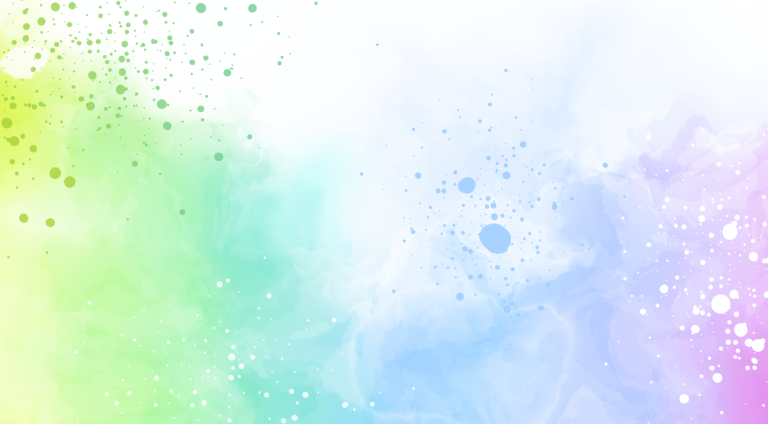
This background is drawn by a WebGL 2 fragment shader. Its source:

```glsl
#version 300 es
precision highp float;
// Rainbow watercolour wash on white paper with torn edges and paint spatter.
uniform vec2 u_resolution;
out vec4 fragColor;

vec2 hash2(vec2 p) {
  vec3 h = fract(p.xyx * vec3(0.1031, 0.103, 0.0973));
  h += dot(h, h.yzx + 33.33);
  return fract((h.xx + h.yz) * h.zy);
}

float noise(vec2 p) {
  vec2 i = floor(p), f = fract(p);
  f = f * f * (3.0 - 2.0 * f);
  vec2 e = vec2(0, 1);
  return mix(mix(hash2(i).x, hash2(i + e.yx).x, f.x),
             mix(hash2(i + e).x, hash2(i + 1.0).x, f.x), f.y);
}

float fbm(vec2 p) {
  float sum = 0.0, amp = 0.5;
  for (int i = 0; i < 5; i++) {
    sum += amp * noise(p);
    p = mat2(1.6, 1.2, -1.2, 1.6) * p + 17.3;
    amp *= 0.5;
  }
  return sum;
}

// Soft elliptical patch
float patchAt(vec2 p, vec2 centre, vec2 radius) {
  vec2 d = (p - centre) / radius;
  return exp(-dot(d, d));
}

// Round blot with a smooth edge
float blot(vec2 p, vec2 centre, float radius) {
  float aa = 0.8 / u_resolution.y;
  return smoothstep(aa, -aa, length(p - centre) - radius);
}

// Random droplets, most frequent near a centre
float drops(vec2 p, float scale, vec2 centre, vec2 spread) {
  vec2 cell = floor(p * scale);
  vec2 r = hash2(cell + scale + 9.0);
  float size = 0.06 + 0.25 * r.x * r.x * r.x;
  vec2 spot = cell + mix(vec2(size + 0.05), vec2(0.95 - size), hash2(cell + scale));
  return step(r.y, 0.8 * patchAt(spot / scale, centre, spread)) * blot(p, spot / scale, size / scale);
}

// Pigment hue from left to right
vec3 pigment(float x) {
  vec3 c = mix(vec3(0.89, 0.99, 0.47), vec3(0.74, 0.98, 0.58), smoothstep(0.0, 0.24, x));
  c = mix(c, vec3(0.64, 0.96, 0.70), smoothstep(0.2, 0.46, x));
  c = mix(c, vec3(0.52, 0.90, 0.84), smoothstep(0.42, 0.66, x));
  c = mix(c, vec3(0.53, 0.86, 0.95), smoothstep(0.62, 0.8, x));
  c = mix(c, vec3(0.62, 0.83, 1.0), smoothstep(0.76, 0.95, x));
  c = mix(c, vec3(0.70, 0.79, 1.0), smoothstep(1.1, 1.45, x));
  c = mix(c, vec3(0.79, 0.73, 1.0), smoothstep(1.42, 1.68, x));
  return mix(c, vec3(0.88, 0.68, 0.98), smoothstep(1.62, 1.82, x));
}

void main() {
  vec2 p = gl_FragCoord.xy / u_resolution.y;
  vec2 warp = vec2(fbm(p * 5.0), fbm(p * 5.0 + 40.0)) - 0.48;
  vec2 q = p + 0.2 * warp;

  // Overlapping stains with crisp borders
  float stain = 0.0;
  for (int i = 0; i < 6; i++) {
    float k = float(i);
    float n = fbm(q * (2.5 + 1.3 * k) + 7.3 * k) - 0.48;
    stain += (smoothstep(-0.01, 0.015, n) + 0.25 * exp(-abs(n) * 60.0)) / 6.0;
  }
  stain -= 0.5;

  // Uneven top of the wash
  float top = 0.88 - 0.17 * smoothstep(0.0, 0.5, q.x) - 0.33 * smoothstep(0.5, 0.9, q.x)
            + 0.28 * smoothstep(1.05, 1.55, q.x);
  float density = smoothstep(-0.1, 0.25, top - q.y + 0.18 * stain);
  vec3 paper = vec3(0.998, 0.999, 1.0);
  float veil = 0.75 * patchAt(q, vec2(1.08, 0.6), vec2(0.3, 0.25))
             + 0.6 * patchAt(q, vec2(1.38, 0.75), vec2(0.17, 0.18))
             + 0.3 * patchAt(q, vec2(1.75, 0.75), vec2(0.16, 0.14));
  vec3 col = mix(paper, vec3(0.87, 0.93, 1.0), clamp(veil * (0.9 + 0.9 * stain), 0.0, 1.0));
  col = mix(col, pigment(q.x), clamp(density * (0.82 + 0.55 * stain), 0.0, 1.0));

  // Local pools of colour
  col = mix(col, vec3(0.85, 0.96, 0.27), 0.75 * patchAt(q, vec2(0.0, 0.73), vec2(0.13, 0.14)));
  col = mix(col, vec3(0.64, 0.94, 0.50), 0.6 * patchAt(q, vec2(0.32, 0.69), vec2(0.11, 0.1)));
  col = mix(col, vec3(0.52, 0.91, 0.80), 0.5 * patchAt(q, vec2(0.6, 0.44), vec2(0.13, 0.15)));
  col = mix(col, vec3(0.80, 1.0, 0.99), 0.7 * patchAt(q, vec2(0.72, 0.54), vec2(0.11, 0.1)));
  col = mix(col, vec3(0.57, 0.79, 1.0), 0.45 * patchAt(q, vec2(1.06, 0.2), vec2(0.17, 0.12)));
  col = mix(col, vec3(0.90, 0.53, 0.92), 0.85 * patchAt(q, vec2(1.83, 0.06), vec2(0.15, 0.17)));

  // Bleached areas and a pale dried rim
  float bleach = 0.6 * patchAt(q, vec2(0.02, 0.2), vec2(0.12, 0.2))
               + 0.45 * patchAt(q, vec2(0.15, 0.46), vec2(0.2, 0.08))
               + 0.35 * patchAt(q, vec2(1.28, 0.22), vec2(0.08, 0.1))
               + 0.3 * patchAt(q, vec2(1.72, 0.4), vec2(0.13, 0.13));
  float rim = length((q - vec2(1.08, 0.15)) / vec2(0.3, 0.18)) - 1.0;
  col = mix(col, paper, clamp(bleach + 0.3 * exp(-abs(rim) * 25.0), 0.0, 1.0));
  float puddle = length((q - vec2(0.06, 0.835)) / vec2(0.05, 0.035)) - 1.0;
  col = mix(col, paper, 0.8 * smoothstep(0.2, 0.0, puddle));

  // Coloured spatter
  vec2 s = p + 0.015 * warp;
  float green = max(drops(s, 26.0, vec2(0.3, 0.88), vec2(0.3, 0.2)), drops(s, 45.0, vec2(0.22, 0.87), vec2(0.25, 0.2)));
  green = max(green, max(blot(s, vec2(0.384, 0.758), 0.012), blot(s, vec2(0.396, 0.704), 0.01)));
  green = max(green, blot(s, vec2(0.536, 0.829), 0.009));
  col = mix(col, mix(vec3(0.60, 0.83, 0.28), vec3(0.44, 0.80, 0.60), smoothstep(0.05, 0.6, p.x)), 0.8 * green);
  float olive = max(drops(s, 22.0, vec2(0.06, 0.62), vec2(0.11, 0.15)), blot(s, vec2(0.13, 0.59), 0.014));
  col = mix(col, vec3(0.66, 0.82, 0.22), 0.8 * max(olive, blot(s, vec2(0.033, 0.666), 0.012)));
  float blue = max(drops(s, 28.0, vec2(1.17, 0.47), vec2(0.14, 0.16)), drops(s, 50.0, vec2(1.16, 0.5), vec2(0.15, 0.18)));
  vec2 wide = p + 0.06 * warp;
  blue = max(blue, max(blot(wide, vec2(1.166, 0.445), 0.034), blot(wide, vec2(1.102, 0.562), 0.02)));
  col = mix(col, vec3(0.63, 0.81, 1.0), 0.9 * blue);

  // White spatter
  float white = max(drops(s, 24.0, vec2(1.74, 0.3), vec2(0.14, 0.17)), drops(s, 48.0, vec2(1.7, 0.36), vec2(0.17, 0.22)));
  white = max(white, max(blot(s, vec2(1.701, 0.284), 0.023), blot(s, vec2(1.72, 0.455), 0.018)));
  white = max(white, max(blot(s, vec2(1.749, 0.225), 0.016), blot(s, vec2(1.789, 0.187), 0.015)));
  white = max(white, 0.8 * drops(s, 34.0, vec2(0.52, 0.12), vec2(0.25, 0.15)));
  fragColor = vec4(mix(col, paper, white), 1.0);
}
```
